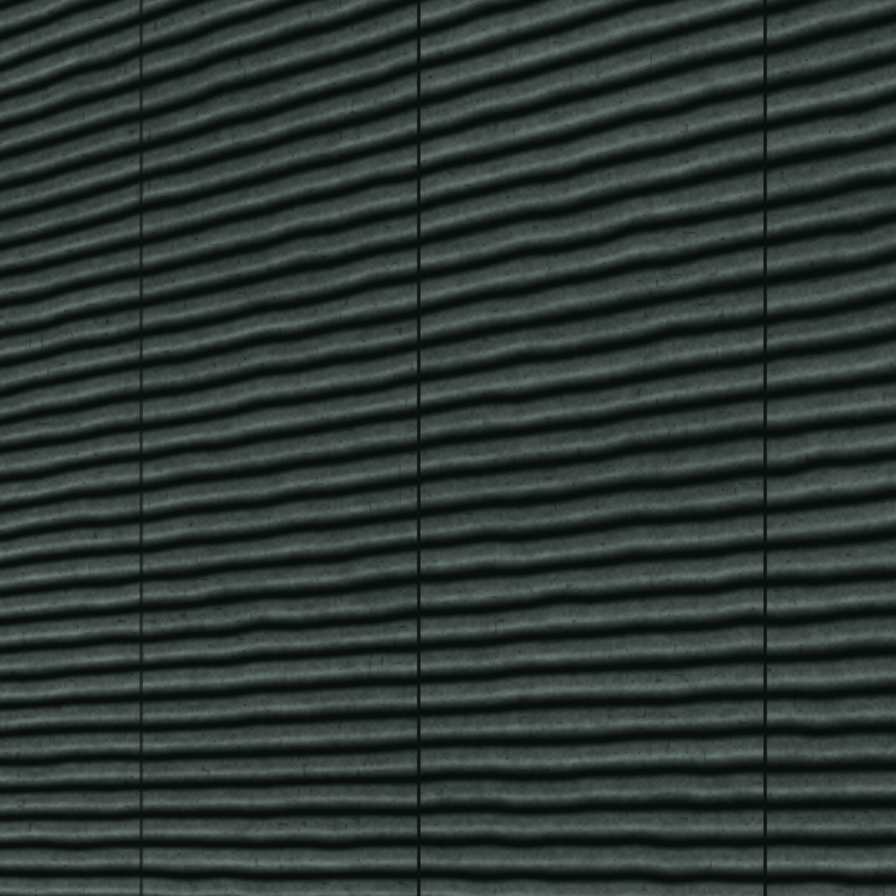
Reproduce this texture procedurally as a WebGL 1 fragment shader.

```glsl
precision highp float;
// Dark green-grey horizontal slats in three-seam panels, receding in perspective to the left.

uniform vec2 u_resolution;

const float VANISH_DIST = 2.65;    // distance of the vanishing point left of the canvas
const float HORIZON = 0.043;       // height at which slats run level
const float SEAM_START = 0.05613;  // first seam and spacing, in wall units
const float SEAM_STEP = 0.0938;
const vec3 SHADOW = vec3(0.030, 0.055, 0.040);
const vec3 LIGHT = vec3(0.390, 0.445, 0.430);
const vec3 SEAM_COLOR = vec3(0.045, 0.065, 0.055);

float hash(vec2 p) {
  vec3 q = fract(vec3(p.xyx) * 0.1031);
  q += dot(q, q.yzx + 33.33);
  return fract((q.x + q.y) * q.z);
}

float noise(vec2 p) {
  vec2 i = floor(p);
  vec2 f = fract(p);
  f = f * f * (3.0 - 2.0 * f);
  float low = mix(hash(i), hash(i + vec2(1.0, 0.0)), f.x);
  float high = mix(hash(i + vec2(0.0, 1.0)), hash(i + vec2(1.0, 1.0)), f.x);
  return mix(low, high, f.y);
}

// Horizontal wall coordinate, where panels are evenly wide
float wallCoord(float x) {
  return x / (VANISH_DIST + x);
}

// Canvas x of a given seam
float seamX(float index) {
  float u = SEAM_START + SEAM_STEP * index;
  return VANISH_DIST * u / (1.0 - u);
}

// Slat number at a canvas point; integers fall on the dark gaps
float slatCoord(vec2 uv) {
  float h = (uv.y - HORIZON) * VANISH_DIST / (VANISH_DIST + uv.x);
  return h * 32.54 - 1.65 * h * h - 0.424;
}

// Rounded slat cross-section: x is body brightness, y is the highlight ridge
vec2 slatProfile(float p) {
  float body = smoothstep(0.03, 0.42, p) * (1.0 - smoothstep(0.74, 0.99, p));
  float d = (p - 0.43) / 0.10;
  float shoulder = 1.0 - 0.16 * smoothstep(0.45, 0.85, p);
  return vec2(body * shoulder, exp(-d * d));
}

// Fine mottling, with short streaks along the slats
float surfaceGrain(vec2 uv, float slat) {
  float fine = noise(uv * 270.0) - 0.5;
  float coarse = noise(uv * 120.0 + 41.0) - 0.5;
  float streak = noise(vec2(uv.x * 75.0, slat * 5.0) + 17.0) - 0.5;
  return 0.15 * fine + 0.10 * coarse + 0.09 * streak;
}

void main() {
  vec2 uv = gl_FragCoord.xy / u_resolution;

  // Panel layout
  float panel = (wallCoord(uv.x) - SEAM_START) / SEAM_STEP;
  float panelId = floor(panel);
  float seamId = floor(panel + 0.5);

  // Slats, slightly misaligned per panel and gently warped
  float slat = slatCoord(uv);
  slat += 0.12 * (hash(vec2(panelId + 5.0, 3.0)) - 0.5);
  slat += 0.12 * (noise(vec2(uv.x * 24.0, slat * 0.7) + 60.0) - 0.5);
  float slatId = floor(slat) + 50.0;
  vec2 profile = slatProfile(fract(slat));

  // Shading and wear
  float sheen = 0.16 + 0.17 * noise(vec2(uv.x * 28.0 + panelId * 7.0, slatId * 3.7));
  float slatTint = 0.94 + 0.12 * hash(vec2(slatId, panelId + 9.0));
  float tone = 0.64 * profile.x * slatTint + sheen * profile.y;
  tone += surfaceGrain(uv, slat) * (0.15 + 0.85 * profile.x);
  float speck = smoothstep(0.86, 0.96, noise(uv * 150.0 + 90.0));
  tone -= 0.16 * speck * profile.x;
  tone *= 0.96 + 0.12 * (noise(uv * 4.0 + 11.0) - 0.5);
  tone += 0.07 * (1.0 - smoothstep(0.0, 0.12, uv.y)) * profile.x;
  vec3 color = mix(SHADOW, LIGHT, clamp(tone, 0.0, 1.1));

  // Vertical seams, fainter toward the far side
  float seamDist = abs(uv.x - seamX(seamId));
  float seam = 1.0 - smoothstep(0.0008, 0.0030, seamDist);
  float seamStrength = mix(0.62, 0.92, smoothstep(0.15, 0.45, uv.x));
  color = mix(color, SEAM_COLOR, seam * seamStrength);

  gl_FragColor = vec4(color, 1.0);
}
```
